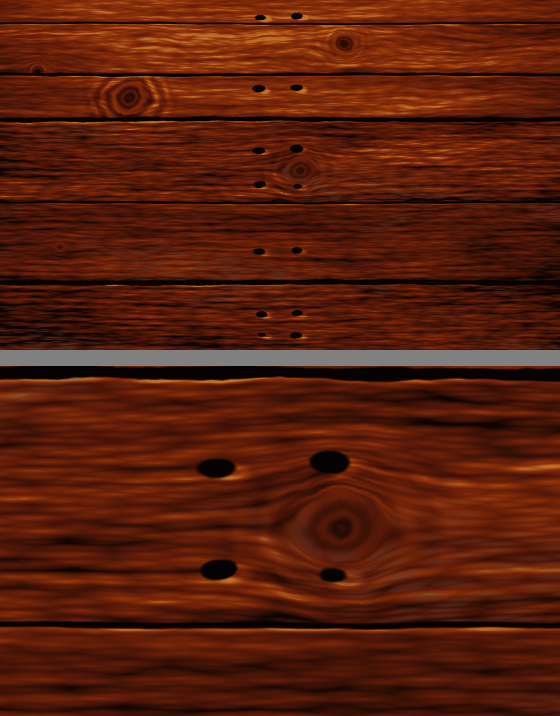
Top: the whole. Bottom: its middle third, enlarged.
A Shadertoy shader for this texture:

```glsl
// Six dark stained horizontal planks with weathered grain, knots and paired nail holes.

// Lengths are in canvas heights; tones are positions on the STAIN ramp.
const int SEAMS = 5, KNOTS = 5, NAIL_ROWS = 7;
const float SEAM_Y[5] = float[5](0.933, 0.787, 0.659, 0.421, 0.193);
const float SEAM_HALF[5] = float[5](0.0015, 0.003, 0.005, 0.002, 0.006);
const float PLANK_TONE[6] = float[6](3.5, 3.35, 2.95, 2.3, 2.05, 1.6);
const float PLANK_WAVE[6] = float[6](0.014, 0.020, 0.020, 0.009, 0.004, 0.006);
const float PLANK_GRAIN[6] = float[6](1.5, 1.8, 1.6, 2.7, 2.0, 2.6);
const vec4 KNOT[5] = vec4[5](  // x, y, radius, ring strength
    vec4(0.983, 0.875, 0.021, 0.3), vec4(0.371, 0.719, 0.030, 1.3),
    vec4(0.858, 0.512, 0.027, 0.4), vec4(0.108, 0.797, 0.014, 0.2),
    vec4(0.171, 0.294, 0.010, 0.2));
const float NAIL_Y[7] = float[7](0.953, 0.750, 0.573, 0.469, 0.283, 0.102, 0.042);
const float NAIL_X = 0.744, NAIL_GAP = 0.105;
const vec2 NAIL_SIZE = vec2(0.017, 0.009);
const vec3 STAIN[6] = vec3[6](
    vec3(0.05, 0.015, 0.01), vec3(0.21, 0.06, 0.02), vec3(0.32, 0.09, 0.03),
    vec3(0.43, 0.13, 0.03), vec3(0.56, 0.20, 0.04), vec3(0.76, 0.44, 0.15));
const vec3 WEATHERED = vec3(0.27, 0.20, 0.18);
const vec3 GAP = vec3(0.02, 0.006, 0.005);

vec2 hash22(vec2 c) {
    vec3 h = fract(c.xyx * vec3(0.1031, 0.1030, 0.0973));
    h += dot(h, h.yzx + 33.33);
    return fract((h.xx + h.yz) * h.zy);
}

// Distance to the nearest scattered cell centre
float cells(vec2 q) {
    vec2 base = floor(q), f = q - base;
    float nearest = 2.0;
    for (int j = -1; j <= 1; j++)
        for (int i = -1; i <= 1; i++) {
            vec2 o = vec2(i, j);
            vec2 d = o + hash22(base + o) - f;
            nearest = min(nearest, dot(d, d));
        }
    return sqrt(nearest);
}

// Layered, warped sines, about -0.8 to 0.8
float waves(vec2 q) {
    float sum = 0.0, amp = 0.5;
    for (int i = 0; i < 4; i++) {
        q += 0.6 * sin(q.yx * 1.3 + float(i) * 2.1);
        sum += amp * sin(q.x) * cos(q.y);
        q = mat2(0.88, 0.47, -0.47, 0.88) * q * 1.7 + 3.1;
        amp *= 0.6;
    }
    return sum;
}

float seamY(int i, float x) {
    return SEAM_Y[i] + 0.0015 * sin(x * 5.0 + float(i) * 2.3) + 0.0006 * sin(x * 31.0 + float(i));
}

int plankAt(vec2 p) {
    int plank = 0;
    for (int i = 0; i < SEAMS; i++) plank += p.y < seamY(i, p.x) ? 1 : 0;
    return plank;
}

vec3 stain(float tone) {
    tone = clamp(tone, 0.0, 5.0);
    int i = int(min(tone, 4.0));
    return mix(STAIN[i], STAIN[i + 1], tone - float(i));
}

void mainImage(out vec4 fragColor, in vec2 fragCoord) {
    vec2 p = fragCoord / iResolution.y;
    float aspect = iResolution.x / iResolution.y, px = 1.0 / iResolution.y;
    int plank = plankAt(p);
    float id = float(plank);

    // Knots push the grain aside and add rings
    float v = p.y, rings = 0.0, core = 0.0, coreTone = 0.0;
    float rough = waves(p * 38.0 + id);
    for (int k = 0; k < KNOTS; k++) {
        vec4 knot = KNOT[k];
        if (plankAt(knot.xy) != plank) continue;
        vec2 d = p - knot.xy;
        float r = length(d * vec2(0.85, 1.0)) / knot.z + 0.2 * rough;
        v -= d.y * min(1.0, 1.6 / max(r * r, 0.01));
        rings += knot.w * sin(r * 6.5 + rough) * (1.0 - smoothstep(1.2, 4.5, r));
        float inside = 1.0 - smoothstep(0.7, 1.1, r);
        core = max(core, inside);
        coreTone += inside * (0.5 + 1.2 * smoothstep(0.1, 0.6, r) + 0.4 * sin(r * 14.0));
    }

    // Grain: broad figure, growth lines, coarse and fine fibres
    v += PLANK_WAVE[plank] * waves(vec2(p.x * 3.5, v * 11.0) + id * 7.3);
    float figure = waves(vec2(p.x * 2.2, v * 26.0) + id * 4.7);
    float growth = sin(v * 330.0 + 3.0 * figure + 1.5 * sin(p.x * 4.0 + id));
    float coarse = cells(vec2(p.x * 5.0 + id * 9.0, v * 85.0)) - 0.5;
    float fine = cells(vec2(p.x * 20.0, v * 165.0)) - 0.5;
    float grain = PLANK_GRAIN[plank];
    float tone = PLANK_TONE[plank] + 1.3 * figure + rings;
    tone += 0.16 * grain * growth - grain * (coarse + 0.8 * fine);
    tone -= 0.9 * pow(abs(2.0 * p.x / aspect - 1.0), 3.0);
    tone = mix(tone, coreTone, core);

    // Bright upper edges and shaded lower edges beside each seam
    float gap = 0.0;
    for (int i = 0; i < SEAMS; i++) {
        float side = p.y - seamY(i, p.x), w = SEAM_HALF[i] * (1.0 + 0.5 * rough);
        float below = -side - w;
        tone += 1.4 * smoothstep(0.0, 0.002, below) * (1.0 - smoothstep(0.002, 0.007, below));
        tone -= 1.0 * step(0.0, side) * (1.0 - smoothstep(w, w + 0.018, side));
        gap = max(gap, 1.0 - smoothstep(w - px * 0.5, w + px + 0.001, abs(side)));
    }

    // Paired nail holes with a chipped light rim
    float hole = 0.0;
    for (int i = 0; i < NAIL_ROWS; i++)
        for (int j = 0; j < 2; j++) {
            vec2 jitter = hash22(vec2(i, j) + 5.0) - 0.5;
            vec2 d = p - vec2(NAIL_X + NAIL_GAP * float(j), NAIL_Y[i]) - 0.008 * jitter;
            float r = length(d / NAIL_SIZE) + 0.3 * rough;
            float rim = length((d - vec2(0.014, -0.005)) / NAIL_SIZE);
            tone += 1.6 * (1.0 - smoothstep(0.5, 1.4, rim));
            hole = max(hole, 1.0 - smoothstep(0.75, 1.1, r + 0.3 * jitter.x));
        }

    // Worn grey fibres show mostly on the lower planks
    float wear = smoothstep(0.0, 0.5, waves(vec2(p.x * 4.0, p.y * 9.0) + id * 2.0));
    wear *= smoothstep(0.05, 0.3, -fine) * smoothstep(1.5, 3.5, id) * (1.0 - core);
    vec3 color = mix(stain(tone), WEATHERED, 0.5 * wear);
    fragColor = vec4(mix(color, GAP, max(gap, hole)), 1.0);
}
```
